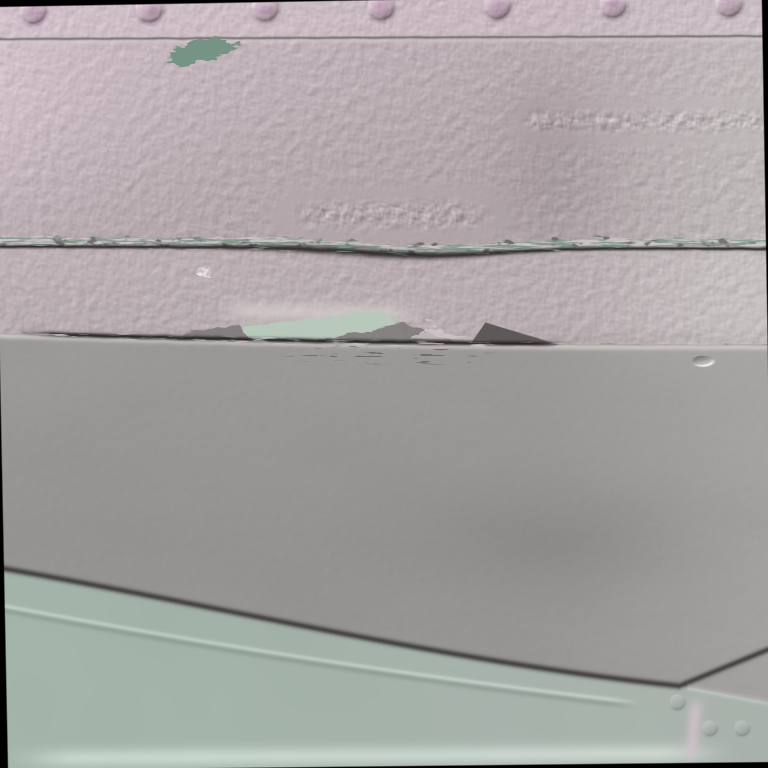
This texture is drawn by a Shadertoy shader. Its source:

```glsl
// Weathered painted sheet metal: riveted upper strips, two cracked seams,
// a smooth grey sheet and a curved pale sheet at the bottom.
// Seams are height curves over x; gradient noise adds grain and chipping.

const vec3 PINK = vec3(0.82, 0.755, 0.79);
const vec3 MAUVE = vec3(0.685, 0.64, 0.655);
const vec3 SILVER = vec3(0.75, 0.735, 0.73);
const vec3 GREY = vec3(0.585, 0.58, 0.57);
const vec3 SAGE = vec3(0.66, 0.695, 0.67);
const vec3 PRIMER = vec3(0.46, 0.58, 0.52);
const vec3 MINT = vec3(0.72, 0.79, 0.735);
const vec3 PALE = vec3(0.83, 0.80, 0.80);
const vec3 SHADE = vec3(0.37, 0.35, 0.35);
const vec3 DARK = vec3(0.13, 0.12, 0.12);
const float RIVET_STEP = 0.151;
const float GRAIN = 0.085;
const vec2 JUNCTION = vec2(0.885, 0.107);

vec2 hash2(vec2 p) {
  p = vec2(dot(p, vec2(127.1, 311.7)), dot(p, vec2(269.5, 183.3)));
  return fract(sin(p) * 43758.5) * 2.0 - 1.0;
}
float gradNoise(vec2 p) {
  vec2 i = floor(p), f = fract(p), u = f * f * (3.0 - 2.0 * f), e = vec2(1, 0);
  return mix(mix(dot(hash2(i), f), dot(hash2(i + e), f - e), u.x),
    mix(dot(hash2(i + e.yx), f - e.yx), dot(hash2(i + 1.0), f - 1.0), u.x), u.y);
}
float fbm(vec2 p) {
  return gradNoise(p) + 0.5 * gradNoise(p * 2.1 + 7.0) + 0.25 * gradNoise(p * 4.3 + 19.0);
}
float bell(float d, float w) { return exp(-d * d / (w * w)); }
float cover(float d) { float w = 1.0 / iResolution.y; return smoothstep(-w, w, d); }
float span(float x, float a, float b, float soft) {
  return smoothstep(a - soft, a + soft, x) * (1.0 - smoothstep(b - soft, b + soft, x));
}
float tent(float x, float a, float peak, float b) {
  return clamp(min((x - a) / (peak - a), (b - x) / (b - peak)), 0.0, 1.0);
}
// Round bump lit from above
vec3 bump(vec3 col, vec2 d, float r, float strength) {
  float light = dot(d / r, vec2(-0.45, 0.9));
  float rim = bell(length(d) - r, r * 0.2) * smoothstep(-0.2, 1.0, -light);
  return col + strength * (cover(r - length(d)) * light - rim);
}

void mainImage(out vec4 fragColor, in vec2 fragCoord) {
  vec2 p = fragCoord / iResolution.xy;
  float x = p.x, y = p.y, right = cover(x - JUNCTION.x);
  float chip = fbm(p * vec2(45, 90)), streak = fbm(p * vec2(28, 260));
  float wobble = 0.001 * gradNoise(vec2(x * 40.0, 3));

  // Signed heights above the seams
  float top = y - 0.949 - 0.004 * x - wobble;
  float mid = y - 0.679 + 0.003 * x + 0.01 * bell(x - 0.56, 0.13) - wobble;
  float low = y - 0.566 + 0.034 * x - 0.019 * x * x - wobble;
  float arc = y - 0.2604 + 0.1736 * x + 0.09 * x * x * (JUNCTION.x - x);
  arc = mix(arc, y - JUNCTION.y + 0.19 * (x - JUNCTION.x), right);
  float ridge = y - 0.212 + 0.19 * x - 0.045 * x * x;
  float onUpper = cover(low);

  // Upper sheets and smooth grey sheet
  vec3 upper = mix(MAUVE, SILVER, 0.8 * smoothstep(0.68, 1.0, x));
  upper = mix(upper, PINK, 0.95 * exp(-x * 3.6) * smoothstep(0.56, 0.9, y));
  upper = mix(upper, PINK, 0.45 * smoothstep(0.75, 0.98, y) * (1.0 - 0.6 * x));
  upper -= 0.035 * bell(x - 0.72, 0.07) * span(y, 0.7, 0.9, 0.06);
  upper += 0.035 * span(mid, -0.11, 0.0, 0.015);
  upper = mix(upper, PINK, 0.6 * cover(top));
  vec3 lower = GREY + 0.02 * smoothstep(0.3, 0.6, y) + 0.05 * smoothstep(0.65, 1.0, x);
  lower += 0.012 * fbm(p * vec2(4, 9)) - 0.035 * bell(x - 0.73, 0.2) * bell(y - 0.3, 0.07);
  vec3 col = mix(lower, upper, onUpper);
  float relief = fbm(p * 85.0) - fbm(p * 85.0 + vec2(-0.22, 0.3));
  col -= relief * GRAIN * mix(0.12, 1.0, onUpper);

  // Rivets, top seam and primer patch
  float id = min(floor(x / RIVET_STEP), 6.0);
  vec2 rivet = p - vec2(0.043 + RIVET_STEP * id, 0.987 + 0.0015 * id);
  col = bump(col, rivet, 0.0175, 0.16);
  col -= vec3(0.05, 0.1, 0.05) * bell(length(rivet), 0.012);
  col = mix(col, SHADE, 0.75 * bell(top, 0.0018));
  col = mix(col, PALE, 0.5 * bell(top + 0.004, 0.003));
  vec2 patchPos = (p - vec2(0.262, 0.934)) / vec2(0.044, 0.014);
  patchPos.y -= 0.55 * patchPos.x;
  col = mix(col, PRIMER, smoothstep(-0.06, 0.06, 1.0 - length(patchPos) + 0.8 * chip));

  // Scratches, then the flaking middle seam
  float scar = bell(y - 0.72, 0.025) * span(x, 0.38, 0.64, 0.05)
    + bell(y - 0.842, 0.02) * span(x, 0.68, 1.0, 0.02);
  col += 0.3 * scar * relief;
  vec3 flakes = mix(PRIMER, PALE, smoothstep(-0.25, 0.25, streak));
  flakes = mix(flakes, SHADE, smoothstep(0.15, 0.45, chip));
  col = mix(col, flakes, 0.75 * span(mid, 0.0, 0.013 + 0.008 * chip, 0.002));
  float gap = bell(mid, 0.0025 + 0.003 * bell(x - 0.48, 0.16));
  col = mix(col, DARK, 0.85 * gap * smoothstep(-0.7, -0.1, streak));
  vec2 fleck = (p - vec2(0.269, 0.646)) / vec2(0.013, 0.009);
  col = mix(col, PALE + 0.3 * relief, smoothstep(0.0, 0.3, 1.0 - length(fleck) + chip));

  // Lower seam: mint underside, grey hollows, pale curl and dark wedge
  float ragged = low + 0.006 * chip;
  col = mix(col, PALE, 0.7 * span(x, 0.3, 0.53, 0.03) * bell(low - 0.038, 0.013));
  float lift = 0.043 * tent(x, 0.19, 0.5, 0.535) * cover(x - 0.315);
  col = mix(col, MINT, cover(lift - ragged) * onUpper);
  float hollow = max(0.02 * tent(x, 0.2, 0.312, 0.325), 0.026 * tent(x, 0.41, 0.525, 0.6));
  col = mix(col, SHADE + 0.13, 0.9 * cover(hollow - ragged) * onUpper);
  float curl = 0.029 * tent(x, 0.53, 0.55, 0.66) * (0.7 + chip);
  col = mix(col, PALE, 0.7 * cover(low - 0.006) * cover(curl - low));
  float wedge = 0.028 * tent(x, 0.613, 0.632, 0.728);
  col = mix(col, SHADE, cover(wedge - low) * onUpper);
  col = mix(col, PALE, 0.75 * bell(low + 0.003, 0.004));
  float crack = bell(low - 0.001, 0.0032) * span(x, 0.05, 0.72, 0.03);
  col = mix(col, DARK, 0.9 * crack * smoothstep(-0.45, 0.0, streak));
  float debris = span(low, -0.027, -0.004, 0.004) * span(x, 0.38, 0.62, 0.04);
  col = mix(col, SHADE, 0.7 * debris * smoothstep(0.2, 0.4, streak));
  col = bump(col, (p - vec2(0.915, 0.53)) * vec2(0.6, 1.2), 0.008, -0.2);

  // Curved bottom sheet with ridge, rim and bracket
  vec3 base = SAGE - vec3(0.02, -0.015, 0) * (1.0 - x) + 0.02 * fbm(p * 3.0);
  base += (0.1 * bell(ridge, 0.003) - 0.07 * bell(ridge + 0.006, 0.004)) * smoothstep(0.84, 0.79, x);
  base += 0.13 * bell(y - 0.012 - 0.008 * x, 0.012) * span(x, 0.05, 0.91, 0.06);
  float bracket = bell(x - 0.898 - 0.1 * y, 0.009) * span(y, 0.012, 0.085, 0.012);
  col = mix(col, mix(base, PINK, 0.8 * bracket), cover(-arc));
  for (float k = 0.0; k < 3.0; k++)
    col = bump(col, p - vec2(0.882 + 0.042 * k, 0.086 - 0.034 * min(k, 1.0)), 0.01, 0.07);

  // Dark joints and black margin
  float branch = y - JUNCTION.y - 0.41 * (x - JUNCTION.x);
  col = mix(col, SHADE * 0.65, 0.9 * bell(mix(arc, branch, right), 0.0043));
  col += 0.07 * bell(arc, 0.004) * cover(x - JUNCTION.x - 0.01);
  float inside = min(min(x - 0.02 * (0.52 - y), 1.009 - 0.017 * y - x),
    min(0.991 + 0.018 * x - y, y - 0.011 * (x - 0.3)));
  fragColor = vec4(clamp(col, 0.0, 1.0) * cover(inside), 1);
}
```
